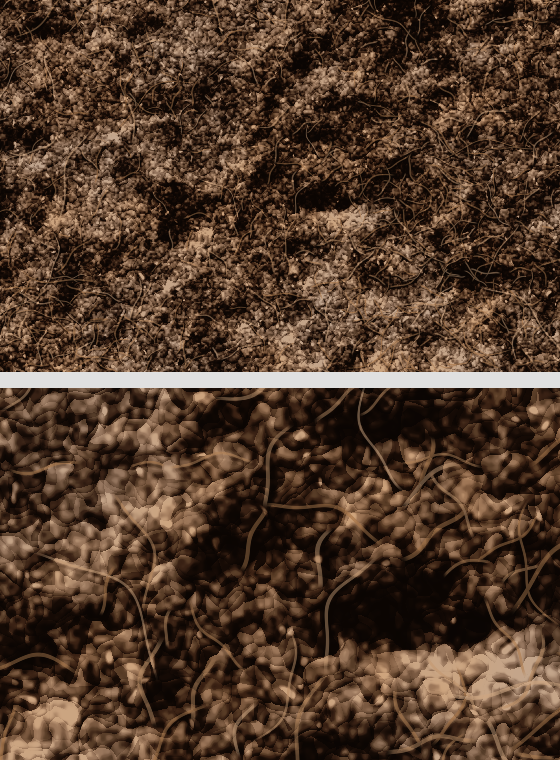
Top: the whole. Bottom: its middle third, enlarged.
Write a WebGL 1 fragment shader that draws this texture.

```glsl
precision highp float;
uniform vec2 u_resolution;

#define CRUMB_SCALE 44.0
#define GRAIN_SCALE 96.0
#define DUST_SCALE 170.0
#define CONTRAST 1.3
#define EXPOSURE -0.12
#define FIBRE_WIDTH 0.0017
#define FIBRE_AMOUNT 0.3
#define SPECK_AMOUNT 0.035

const vec3 PITCH = vec3(0.08, 0.04, 0.02);
const vec3 HUMUS = vec3(0.22, 0.13, 0.08);
const vec3 EARTH = vec3(0.34, 0.24, 0.16);
const vec3 CLAY  = vec3(0.47, 0.35, 0.26);
const vec3 SAND  = vec3(0.60, 0.47, 0.37);
const vec3 STRAW = vec3(0.78, 0.65, 0.53);
const vec3 COIR  = vec3(0.61, 0.43, 0.27);
const vec2 LIGHT = vec2(-0.4, 0.917);

vec2 hash2(vec2 p) {
  vec3 q = fract(p.xyx * vec3(0.1031, 0.1030, 0.0973));
  q += dot(q, q.yzx + 33.33);
  return fract((q.xx + q.yz) * q.zy);
}

float noise(vec2 p) {
  vec2 i = floor(p), f = fract(p);
  f = f * f * (3.0 - 2.0 * f);
  float low = mix(hash2(i).x, hash2(i + vec2(1.0, 0.0)).x, f.x);
  float high = mix(hash2(i + vec2(0.0, 1.0)).x, hash2(i + 1.0).x, f.x);
  return mix(low, high, f.y);
}

// Slope of a noise height field facing the light
float relief(vec2 p) {
  return noise(p) - noise(p + LIGHT * 0.4);
}

// Rounded cells: x = lit tone around zero, y = pale speck mask
vec2 crumbs(vec2 p) {
  vec2 cell = floor(p), toCentre = vec2(9.0), id = cell;
  for (int j = -1; j <= 1; j++)
    for (int i = -1; i <= 1; i++) {
      vec2 c = cell + vec2(float(i), float(j));
      vec2 d = p - c - hash2(c);
      if (dot(d, d) < dot(toCentre, toCentre)) { toCentre = d; id = c; }
    }
  float radius = length(toCentre);
  vec2 rnd = hash2(id + 71.0);
  float tone = rnd.x - 0.5 + 0.6 * dot(toCentre, LIGHT) + 0.8 * (0.5 - radius);
  float speck = step(1.0 - SPECK_AMOUNT, rnd.y) * (1.0 - smoothstep(0.2, 0.5, radius));
  return vec2(tone, speck);
}

// Matted roots gather in the lower corners
float fibreDensity(vec2 p) {
  float aspect = u_resolution.x / u_resolution.y;
  float right = 1.0 - smoothstep(0.1, 0.42, length((p - vec2(aspect - 0.33, 0.3)) * vec2(1.0, 0.8)));
  float left = 1.0 - smoothstep(0.08, 0.34, length(p - vec2(0.2, 0.1)));
  return FIBRE_AMOUNT + 0.6 * max(right, 0.8 * left);
}

// One layer of bent strands: x = coverage, y = shadow, z = paleness
vec3 fibres(vec2 p, float scale, float seed) {
  vec2 cell = floor(p * scale);
  float pixel = 1.0 / u_resolution.y;
  vec3 result = vec3(0.0);
  for (int j = -1; j <= 1; j++)
    for (int i = -1; i <= 1; i++) {
      vec2 c = cell + vec2(float(i), float(j));
      vec2 place = hash2(c + seed), shape = hash2(c + seed + 37.0);
      vec2 look = hash2(c + seed + 83.0);
      vec2 centre = (c + place) / scale;
      float angle = (shape.x - 0.5) * 3.1;
      vec2 along = vec2(cos(angle), sin(angle));
      vec2 d = p - centre;
      vec2 q = vec2(dot(d, along), dot(d, vec2(-along.y, along.x)));
      float x = q.x * scale;
      float bend = (shape.y - 0.5) * 1.1 * x * x + 0.05 * sin(x * 6.0 + look.x * 6.28);
      float y = q.y - bend / scale;
      float reach = mix(0.3, 0.9, look.y);
      float taper = 1.0 - smoothstep(reach * 0.75, reach, abs(x));
      float present = taper * step(look.x, fibreDensity(centre));
      float width = FIBRE_WIDTH * mix(0.6, 1.2, place.x);
      float cover = present * (1.0 - smoothstep(width - 0.5 * pixel, width + 0.6 * pixel, abs(y)));
      float shade = present * (1.0 - smoothstep(0.0, 3.0 * width, abs(y + 2.5 * width)));
      if (cover > result.x) result.xz = vec2(cover, place.y);
      result.y = max(result.y, shade);
    }
  return result;
}

// Palette ramp, u in 0..1 is the share of the area that is darker
vec3 soilColour(float u) {
  vec3 c = mix(PITCH * 0.5, PITCH, smoothstep(0.0, 0.09, u));
  c = mix(c, HUMUS, smoothstep(0.09, 0.285, u));
  c = mix(c, EARTH, smoothstep(0.285, 0.5, u));
  c = mix(c, CLAY, smoothstep(0.5, 0.715, u));
  c = mix(c, SAND, smoothstep(0.715, 0.885, u));
  return mix(c, STRAW, smoothstep(0.885, 0.98, u));
}

void main() {
  vec2 p = gl_FragCoord.xy / u_resolution.y;
  vec2 warp = vec2(noise(p * 60.0), noise(p * 60.0 + 19.0)) - 0.5;
  vec2 q = p + 0.014 * warp;

  // Soil tone from clods down to dust
  vec2 coarse = crumbs(q * CRUMB_SCALE);
  vec2 fine = crumbs(q * GRAIN_SCALE + 50.0);
  float tone = 0.85 * coarse.x + 0.9 * fine.x + 1.5 * (noise(p * DUST_SCALE) - 0.5);
  tone += 2.0 * relief(q * 13.0) + 1.6 * relief(q * 27.0 + 7.0);
  tone += 1.0 * (noise(p * 4.0 + 3.0) - 0.5) + 0.35 * (0.5 - p.y);
  tone -= 1.1 * smoothstep(0.68, 0.92, noise(q * 11.0 + 31.0));
  tone += 1.3 * fine.y + 0.7 * coarse.y;

  // Strands in several sizes, with their shadows
  vec3 strands = vec3(0.0);
  for (int k = 0; k < 4; k++) {
    float level = float(k);
    vec3 layer = fibres(p, 5.5 + 4.5 * level, 11.0 + 130.0 * level);
    if (layer.x > strands.x) strands.xz = layer.xz;
    strands.y = max(strands.y, layer.y);
  }
  tone -= 0.55 * strands.y;

  float share = 1.0 / (1.0 + exp(-1.7 * (tone * CONTRAST + EXPOSURE)));
  vec3 colour = soilColour(share);
  float warmth = noise(p * 7.0 + 90.0) * 0.6 + noise(p * 38.0) * 0.4;
  colour *= mix(vec3(0.96, 1.0, 1.07), vec3(1.05, 0.99, 0.90), warmth);

  vec3 strandColour = mix(COIR, STRAW, strands.z * strands.z * 0.8);
  strandColour *= 0.7 + 0.4 * share;
  colour = mix(colour, strandColour, 0.75 * strands.x);
  gl_FragColor = vec4(colour, 1.0);
}
```
